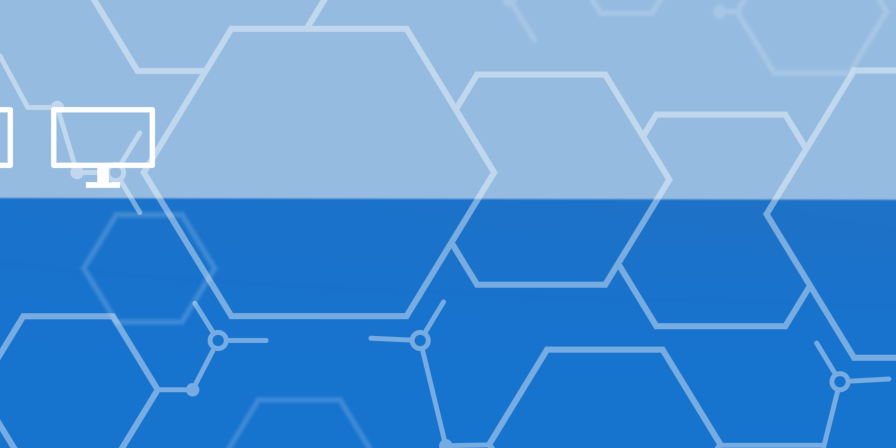
A Shadertoy shader for this background:

```glsl
// Two flat bands of blue, overlaid with translucent hexagon outlines and
// small molecule-like joints, plus plain white screens at the left.
// Shapes are distance functions in units of canvas height, origin lower left.

const vec3 SKY = vec3(0.585, 0.733, 0.878);
const vec3 SEA_DEEP = vec3(0.088, 0.450, 0.808);
const vec3 SEA_HORIZON = vec3(0.118, 0.446, 0.780);
const vec3 WHITE = vec3(1.0);
const float HORIZON = 0.558;
const float HORIZON_TILT = -0.002;
const float INK_ALPHA = 0.41;
const float FAINT_ALPHA = 0.17;
const float HEX_STROKE = 0.0068;   // half widths
const float ARM_STROKE = 0.0055;
const float FAINT_STROKE = 0.006;
const float FAINT_BLUR = 0.007;
const float RING_RADIUS = 0.018;
const float BEAD_RADIUS = 0.015;
const float HEX_HEIGHT = 0.82;     // half height over half width

// Centre and half width, from back to front
const vec3 HEXES[7] = vec3[7](
    vec3(0.467, 1.104, 0.320), vec3(1.609, 0.508, 0.288),
    vec3(1.208, 0.599, 0.286), vec3(0.712, 0.615, 0.391),
    vec3(2.102, 0.522, 0.391), vec3(0.152, 0.130, 0.200),
    vec3(1.350, 0.008, 0.258));

const vec3 FAINT_HEXES[4] = vec3[4](
    vec3(0.333, 0.401, 0.146), vec3(0.668, -0.042, 0.182),
    vec3(1.812, 0.974, 0.167), vec3(1.398, 1.065, 0.115));

// Bonds between joints and hexagons, as end point pairs
const vec4 LINKS[6] = vec4[6](
    vec4(0.430, 0.130, 0.352, 0.130), vec4(0.995, 0.005, 1.094, 0.007),
    vec4(1.609, 0.006, 1.836, 0.006), vec4(0.172, 0.615, 0.128, 0.760),
    vec4(0.128, 0.760, 0.062, 0.760), vec4(0.062, 0.760, 0.000, 0.875));

float fill(float d, float blur) {
    return 1.0 - smoothstep(-blur, blur, d);
}

float hexagon(vec2 p, vec3 hex) {
    vec2 q = abs(p - hex.xy);
    vec2 n = normalize(vec2(HEX_HEIGHT, 0.5));
    return max(q.y - HEX_HEIGHT * hex.z, dot(q, n) - n.x * hex.z);
}

float segment(vec2 p, vec2 a, vec2 b) {
    vec2 ab = b - a;
    float t = clamp(dot(p - a, ab) / dot(ab, ab), 0.0, 1.0);
    return length(p - a - ab * t);
}

float box(vec2 p, vec2 halfSize) {
    vec2 q = abs(p) - halfSize;
    return length(max(q, 0.0)) + min(max(q.x, q.y), 0.0);
}

float bead(vec2 p, vec2 c) {
    return length(p - c) - BEAD_RADIUS;
}

// Hollow ring with three arms
float joint(vec2 p, vec2 c, vec2 a, vec2 b, vec2 e) {
    float arms = min(segment(p, c, a), min(segment(p, c, b), segment(p, c, e)));
    float r = length(p - c);
    float d = max(arms - ARM_STROKE, RING_RADIUS - r);
    return min(d, abs(r - RING_RADIUS) - ARM_STROKE);
}

float molecules(vec2 p) {
    float d = joint(p, vec2(0.487, 0.240), vec2(0.435, 0.323), vec2(0.594, 0.240), vec2(0.430, 0.130));
    d = min(d, joint(p, vec2(0.938, 0.240), vec2(0.990, 0.326), vec2(0.828, 0.245), vec2(0.995, 0.005)));
    d = min(d, joint(p, vec2(1.875, 0.148), vec2(1.823, 0.234), vec2(1.984, 0.154), vec2(1.838, 0.0)));
    d = min(d, joint(p, vec2(0.258, 0.615), vec2(0.312, 0.703), vec2(0.312, 0.526), vec2(0.172, 0.615)));
    for (int i = 0; i < 6; i++)
        d = min(d, segment(p, LINKS[i].xy, LINKS[i].zw) - ARM_STROKE);
    d = min(d, min(bead(p, vec2(0.430, 0.130)), bead(p, vec2(0.995, 0.005))));
    return min(d, min(bead(p, vec2(0.172, 0.615)), bead(p, vec2(0.128, 0.760))));
}

float screens(vec2 p) {
    float d = 1e3;
    for (int i = 0; i < 2; i++) {
        vec2 q = p - vec2(0.230 - 0.317 * float(i), 0.693);
        d = min(d, abs(box(q, vec2(0.110, 0.062))) - 0.006);
        d = min(d, box(q + vec2(0.0, 0.084), vec2(0.013, 0.020)));
        d = min(d, box(q + vec2(0.0, 0.106), vec2(0.038, 0.0065)));
    }
    return d;
}

void mainImage(out vec4 fragColor, in vec2 fragCoord) {
    vec2 p = fragCoord / iResolution.y;
    float aa = 0.8 / iResolution.y;

    // Background bands
    float horizon = HORIZON + HORIZON_TILT * p.x;
    float haze = smoothstep(0.2, horizon, p.y) * mix(0.4, 1.0, p.x * 0.5);
    vec3 sea = mix(SEA_DEEP, SEA_HORIZON, haze);
    vec3 color = mix(sea, SKY, smoothstep(-0.004, 0.004, p.y - horizon));

    // Blurred far shapes
    float faint = min(segment(p, vec2(1.138, 1.0), vec2(1.193, 0.911)),
                      segment(p, vec2(1.607, 0.974), vec2(1.651, 0.974))) - FAINT_STROKE;
    faint = min(faint, min(bead(p, vec2(1.138, 1.0)), bead(p, vec2(1.607, 0.974))));
    for (int i = 0; i < 4; i++)
        faint = min(faint, abs(hexagon(p, FAINT_HEXES[i])) - FAINT_STROKE);
    color = mix(color, WHITE, FAINT_ALPHA * fill(faint, FAINT_BLUR));

    // Each hexagon hides the outlines behind it
    float ink = 0.0;
    for (int i = 0; i < 7; i++) {
        float d = hexagon(p, HEXES[i]);
        ink = max(ink * (1.0 - fill(d, aa)), fill(abs(d) - HEX_STROKE, aa));
    }
    ink = max(ink, fill(molecules(p), aa));
    color = mix(color, WHITE, INK_ALPHA * ink);

    color = mix(color, WHITE, fill(screens(p), aa));
    fragColor = vec4(color, 1.0);
}
```
